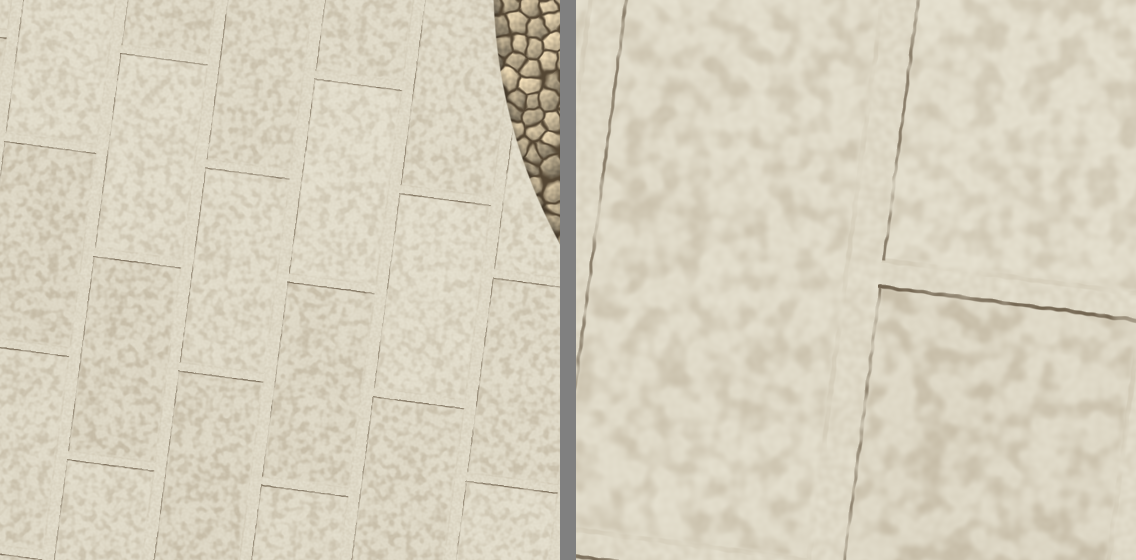
Left: the whole. Right: its middle third, enlarged.
A Shadertoy shader for this texture:

```glsl
// Slanted, staggered cream stone pavers with pale joints beside a curved gravel bed.

const vec3 CREAM  = vec3(0.892, 0.872, 0.805);
const vec3 SPOT   = vec3(0.765, 0.725, 0.640);
const vec3 CREVICE = vec3(0.43, 0.375, 0.295);
const vec3 PEBBLE = vec3(0.80, 0.735, 0.61);
const vec3 SOIL   = vec3(0.33, 0.275, 0.20);

const vec2 ACROSS = vec2(0.9914, 0.1307);    // paving axes, y pointing down
const vec2 ALONG  = vec2(-0.1307, 0.9914);
const vec2 PITCH  = vec2(0.1793, 0.3658);    // column and row spacing
const vec2 JOINT  = vec2(0.0200, 0.0143);    // joint widths
const vec2 START  = vec2(0.0404, 0.0651);

vec2 hash2(vec2 p) {
    vec3 q = fract(p.xyx * vec3(0.1031, 0.1030, 0.0973));
    q += dot(q, q.yzx + 33.33);
    return fract((q.xx + q.yz) * q.zy);
}

float cornerSlope(vec2 cell, vec2 f, vec2 corner) {
    return dot(normalize(hash2(cell + corner) - 0.5001), f - corner);
}

float gradientNoise(vec2 p) {
    vec2 i = floor(p), f = fract(p);
    vec2 u = f * f * f * (f * (f * 6.0 - 15.0) + 10.0);
    float low  = mix(cornerSlope(i, f, vec2(0, 0)), cornerSlope(i, f, vec2(1, 0)), u.x);
    float high = mix(cornerSlope(i, f, vec2(0, 1)), cornerSlope(i, f, vec2(1, 1)), u.x);
    return mix(low, high, u.y);
}

float lineMask(float d, float halfWidth, float px) {
    return 1.0 - smoothstep(halfWidth - px, halfWidth + px, abs(d));
}

// Left edge of a column, with slightly uneven spacing
float columnEdge(float i) {
    return START.x + PITCH.x * i + 0.0059 * sin(1.257 * i);
}

// Row shift of a column, as a fraction of the row pitch
float stagger(float i) {
    return 0.5 * (1.0 - mod(i, 2.0)) - step(i, 0.0) - 0.15 * step(5.0, i);
}

// Mottled stone face; tone 0 is pale, 1 is dark
vec3 stoneFace(vec2 p, float tone) {
    float cloud = gradientNoise(p * 17.0);
    float blotch = gradientNoise(p * 58.0) + 0.75 * gradientNoise(p * 105.0 + 17.0);
    float spots = smoothstep(-0.30, 0.62, blotch + 0.15 * cloud);
    float grain = gradientNoise(p * 190.0 + 5.0);
    float shade = 0.19 * tone + (0.50 + 0.16 * tone) * spots
                + 0.08 * cloud + 0.14 * grain;
    return mix(CREAM, SPOT, clamp(shade, -0.05, 1.1));
}

vec3 paving(vec2 p, float px) {
    // Rough edges
    vec2 rough = vec2(gradientNoise(p * 140.0), gradientNoise(p * 140.0 + 40.0));
    vec2 s = vec2(dot(p, ACROSS), dot(p, ALONG)) + 0.0011 * rough;

    // Column, row and position inside the paver
    float col = floor((s.x - START.x) / PITCH.x);
    col += step(columnEdge(col + 1.0), s.x) - step(s.x, columnEdge(col));
    float rowCoord = (s.y - START.y) / PITCH.y - stagger(col);
    float row = floor(rowCoord);
    vec2 local = vec2(s.x - columnEdge(col), fract(rowCoord) * PITCH.y);
    vec2 size = vec2(columnEdge(col + 1.0) - columnEdge(col), PITCH.y) - JOINT;

    // Tone per paver, paler towards the upper right
    float tone = 0.20 + 0.50 * mod(row, 2.0) + 0.25 * hash2(vec2(col, row) + 31.0).x;
    tone += 0.42 * (p.y - p.x);
    vec3 face = stoneFace(p, clamp(tone, 0.0, 1.1));

    // Sandy joint that fades into the face
    float sand = gradientNoise(p * 200.0) + 0.6 * gradientNoise(p * 75.0);
    vec3 mortar = mix(CREAM, SPOT, 0.17 + 0.28 * sand);
    vec2 inset = min(local, size - local);
    float edge = min(inset.x, inset.y);
    vec3 color = mix(mortar, face, smoothstep(-0.001, 0.004 + px, edge));

    // Faint far rims, then worn crevices on the near sides
    vec2 rim = size - local;
    vec2 within = smoothstep(vec2(-px), vec2(px), rim);
    float wear = smoothstep(-0.45, 0.4, gradientNoise(p * 24.0 + 9.0)
                                      + 0.6 * gradientNoise(p * 130.0 + 3.0));
    float farRim = max(lineMask(rim.x, 0.0014, px) * within.y,
                       lineMask(rim.y, 0.0014, px) * within.x);
    color = mix(color, SPOT, 0.35 * farRim * wear);
    float side = lineMask(local.x - 0.0012, 0.0009, px) * within.y * mix(0.12, 0.75, wear);
    float top = lineMask(local.y - 0.0014, 0.0011, px) * within.x * mix(0.5, 0.95, wear);
    return mix(color, CREVICE, max(side, top));
}

// Rounded pebbles from cell distances
vec3 gravel(vec2 p) {
    vec2 g = p * 31.0 + 0.15 * vec2(gradientNoise(p * 60.0), gradientNoise(p * 60.0 + 8.0));
    vec2 base = floor(g), toCentre = vec2(0), id = vec2(0);
    float nearest = 9.0, second = 9.0;
    for (int y = -1; y <= 1; y++)
    for (int x = -1; x <= 1; x++) {
        vec2 cell = base + vec2(x, y);
        vec2 r = cell + 0.1 + 0.8 * hash2(cell) - g;
        float d = length(r);
        if (d < nearest) { second = nearest; nearest = d; toCentre = r; id = cell; }
        else second = min(second, d);
    }
    float light = 0.72 + 0.35 * hash2(id + 7.0).x
                + 0.34 * dot(toCentre, vec2(0.6, 0.8)) + 0.16 * gradientNoise(p * 130.0);
    float body = smoothstep(0.0, 0.26, second - nearest) * (1.0 - smoothstep(0.5, 0.85, nearest));
    return mix(SOIL, PEBBLE * light, body);
}

void mainImage(out vec4 fragColor, in vec2 fragCoord) {
    float px = 1.0 / iResolution.y;
    vec2 p = vec2(fragCoord.x, iResolution.y - fragCoord.y) * px;

    // Circular border of the gravel bed, with a shadow below its rim
    float bed = 0.975 - length(p - vec2(1.856, -0.031));
    vec3 stones = gravel(p) * mix(0.8, 1.0, smoothstep(0.0, 0.012, bed));
    vec3 color = mix(paving(p, px), stones, smoothstep(-px, px, bed));
    fragColor = vec4(color, 1.0);
}
```
